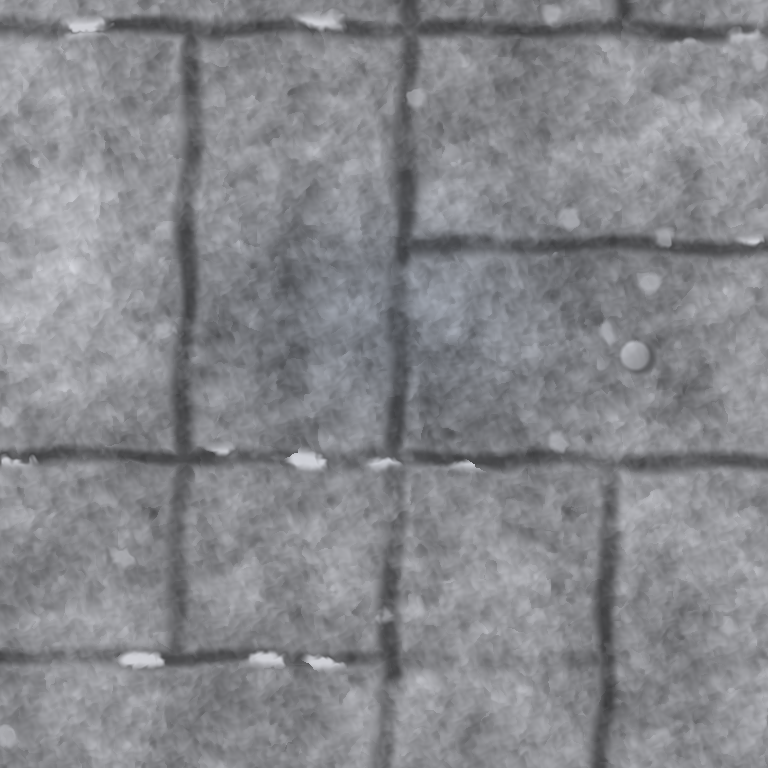
This texture is drawn by a Shadertoy shader. Its source:

```glsl
// Weathered grey stone paving in a basket weave: square blocks, each split into
// two slabs whose direction alternates, with sunken dark joints. Layered sines
// give the mottling, cellular noise the flakes and the pale chips in the joints.

const float BLOCK = 0.56;                    // side of a two-slab block
const vec2  CORNER = vec2(0.515, 0.402);     // where four blocks meet
const float LEAN = 0.031;                    // sideways drift of upright joints
const float LOWER_SQUEEZE = 1.075;           // lower courses are a bit shorter
const float JOINT_WIDTH = 0.021;
const float WOBBLE = 0.0035;
const float STONE_TONE = 0.548;
const float JOINT_TONE = 0.31;
const float CHIP_TONE = 0.87;
const float MOTTLE_GAIN = 0.11;
const float FLAKE_GAIN = 0.13;
const vec3  STONE_TINT = vec3(0.992, 0.997, 1.025);
const vec3  DAMP_TINT = vec3(0.94, 0.985, 1.06);
const vec2  WORN_SPOT = vec2(0.08, 0.69);    // pale, rubbed area
const vec2  DAMP_SPOT = vec2(0.52, 0.59);    // bluish, darker area
const vec2  STUD = vec2(0.827, 0.537);
const float STUD_RADIUS = 0.022;

vec2 hash2(vec2 p) {
    vec3 h = fract(p.xyx * vec3(0.1031, 0.1030, 0.0973));
    h += dot(h, h.yzx + 33.33);
    return fract((h.xx + h.yz) * h.zy);
}

// Layered sines; each layer is turned and bent by the sum of those before it
float mottle(vec2 p) {
    const mat2 turn = mat2(0.76, 0.65, -0.65, 0.76);
    float sum = 0.0, gain = 0.5;
    p *= 13.0;
    for (int i = 0; i < 6; i++) {
        vec2 w = p + 0.8 * sin(0.8 * p.yx + vec2(1.7, 4.1)) + sum * vec2(3.0, -2.3);
        sum += gain * sin(w.x) * sin(w.y);
        p = turn * p * 1.93 + 5.3;
        gain *= 0.82;
    }
    return sum;
}

// Cellular noise: distance to the nearest point, and that point's random value
vec2 cells(vec2 p) {
    vec2 base = floor(p), best = vec2(9.0, 0.0);
    for (int y = -1; y <= 1; y++)
    for (int x = -1; x <= 1; x++) {
        vec2 id = base + vec2(x, y), rnd = hash2(id + 57.0);
        float d = length(id + 0.15 + 0.7 * rnd - p);
        if (d < best.x) best = vec2(d, hash2(id + 191.0).x);
    }
    return best;
}

float flakes(vec2 p) {
    vec2 c = cells(p);
    return (c.y - 0.5) * (1.0 - smoothstep(0.1, 0.75, c.x));
}

float spot(vec2 d, vec2 size) {
    d /= size;
    return exp(-dot(d, d));
}

float groove(float d, float width) {
    return 1.0 - smoothstep(0.15 * width, width, d);
}

void mainImage(out vec4 fragColor, in vec2 fragCoord) {
    vec2 p = fragCoord / iResolution.y;
    float m = mottle(p);
    vec2 bent = p + 0.006 * sin(p.yx * 47.0 + m * 2.0);

    // Block layout
    vec2 q = p - CORNER - vec2(LEAN * (p.y - 0.4), -0.008 * (p.x - 0.5));
    q += WOBBLE * (sin(p.yx * 31.0 + 2.0 * sin(p.xy * 17.0)) + m);
    if (q.y < 0.0) q.y *= LOWER_SQUEEZE;
    vec2 block = floor(q / BLOCK), f = fract(q / BLOCK);
    bool upright = mod(block.x + block.y, 2.0) > 0.5;
    float across = upright ? f.x : 1.0 - f.y;
    float along = upright ? f.y : f.x;

    // Joints: block borders, the split, and cut slabs in the lower course
    vec2 edge = min(f, 1.0 - f) * BLOCK;
    float split = abs(across - 0.5) * BLOCK;
    float level = upright ? edge.y : min(edge.y, split);
    float rise = upright ? min(edge.x, split) : edge.x;
    float cut = block.y < 0.0 && across < 0.5 ? (upright ? 0.4 : 0.75) : 0.0;
    float ragged = 1.0 + 0.3 * m;
    float joint = max(groove(level, JOINT_WIDTH * 0.88 * ragged),
                      groove(rise, JOINT_WIDTH * ragged));
    joint = max(joint, cut * groove(abs(along - 0.5) * BLOCK, JOINT_WIDTH * ragged));
    joint *= clamp(0.82 + 0.18 * sin(p.x * 19.0 + p.y * 23.0) - 0.25 * m, 0.3, 1.0);

    // Stone surface
    float slab = hash2(block * 2.0 + step(0.5, across) + 40.0).x - 0.5;
    float worn = spot(p - WORN_SPOT, vec2(0.17, 0.28));
    float damp = spot(p - DAMP_SPOT, vec2(0.22, 0.15));
    float seam = spot(p - vec2(0.385, 0.62), vec2(0.028, 0.22));
    float grain = flakes(bent * 38.0) + 0.8 * flakes(bent * vec2(85.0, 70.0) + 9.0);
    float tone = STONE_TONE + 0.03 * slab + MOTTLE_GAIN * m + FLAKE_GAIN * grain;
    tone += 0.09 * worn - 0.045 * damp - 0.06 * seam;
    tone = mix(tone, JOINT_TONE + 0.05 * m + 0.06 * grain, joint);

    // Pale chips, bright along level joints and fainter on the slabs
    vec2 chip = cells(bent * vec2(13.0, 24.0) + 3.0);
    float flat_chip = step(0.78, chip.y) * (1.0 - smoothstep(0.2, 0.42, chip.x + 0.12 * m));
    tone = mix(tone, CHIP_TONE, flat_chip * groove(level, 0.02) * 0.9);
    vec2 crumb = cells(bent * 17.0 + 21.0);
    float loose = step(0.92, crumb.y) * (1.0 - smoothstep(0.08, 0.26, crumb.x + 0.1 * m));
    tone = mix(tone, 0.76, 0.6 * loose);

    // One domed stud with a shadow to its lower right
    vec2 v = (p - STUD) / STUD_RADIUS;
    tone = mix(tone, 0.32, 0.8 * (1.0 - smoothstep(0.7, 1.15, length(v - vec2(0.3, -0.2)))));
    float dome = 0.64 + 0.13 * dot(v, vec2(-0.7, 0.7)) + 0.06 * m;
    tone = mix(tone, dome, 1.0 - smoothstep(0.7, 1.0, length(v)));

    vec3 tint = mix(STONE_TINT, DAMP_TINT, 0.7 * damp);
    fragColor = vec4(clamp(tone * tint, 0.0, 1.0), 1.0);
}
```
